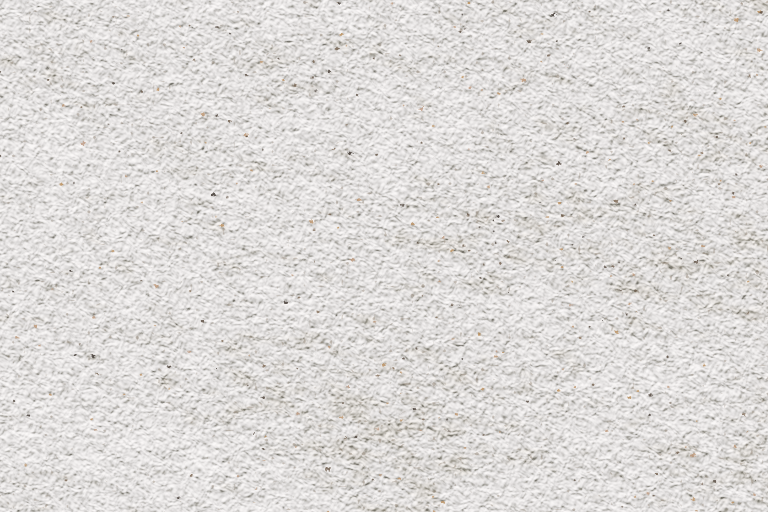
A WebGL 2 fragment shader for this texture:

```glsl
#version 300 es
precision highp float;

uniform vec2 u_resolution;
out vec4 fragColor;

vec2 hash2(vec2 cell) {
  vec3 p = fract(cell.xyx * vec3(0.1031, 0.1030, 0.0973));
  p += dot(p, p.yzx + 33.33);
  return fract((p.xx + p.yz) * p.zy);
}

float gradientDot(vec2 cell, vec2 offset) {
  float angle = 6.28318 * hash2(cell).x;
  return dot(vec2(cos(angle), sin(angle)), offset);
}

float gradientNoise(vec2 p) {
  vec2 i = floor(p), f = p - i;
  vec2 w = f * f * f * (f * (f * 6.0 - 15.0) + 10.0);
  vec2 e = vec2(1.0, 0.0);
  return mix(mix(gradientDot(i, f), gradientDot(i + e, f - e), w.x),
             mix(gradientDot(i + e.yx, f - e.yx), gradientDot(i + 1.0, f - 1.0), w.x), w.y);
}

float fbm(vec2 p) {
  float sum = 0.0, amplitude = 1.0;
  for (int i = 0; i < 4; i++) {
    sum += amplitude * gradientNoise(p);
    p = mat2(1.9, 0.3, -0.3, 1.9) * p + 17.3;
    amplitude *= 0.6;
  }
  return sum;
}

// Height of the rough plaster: broad lumps, grains and fine grit
float plasterHeight(vec2 p) {
  vec2 q = vec2(p.x, p.y + 0.1 * p.x) * vec2(100.0, 108.0);
  q += 0.6 * vec2(gradientNoise(q * 0.35 + 5.0), gradientNoise(q * 0.35 + 61.0));
  float lumps = 0.9 * gradientNoise(mat2(0.4, 0.12, -0.12, 0.45) * q + 41.0);
  float grit = 0.7 * gradientNoise(mat2(1.4, 0.8, -0.8, 1.4) * q + 83.0);
  return lumps + gradientNoise(q + 11.0) + grit;
}

// Scattered mineral specks, one at most per cell; returns colour and coverage
vec4 speckLayer(vec2 p, float cells, float share, float radius, float seed) {
  vec2 cell = floor(p * cells);
  vec2 place = hash2(cell + seed), kind = hash2(cell + seed + 57.0);
  vec2 d = p - (cell + 0.2 + 0.6 * place) / cells;
  d.y *= 1.0 + 0.4 * kind.y;
  float size = radius * (0.5 + 0.7 * kind.y * kind.y);
  float edge = length(d) - size * (1.0 + 1.2 * gradientNoise(p * 260.0));
  float blur = 0.7 / u_resolution.y + 0.0005;
  float present = step(hash2(cell + seed + 131.0).x, share);
  vec3 brown = mix(vec3(0.20, 0.17, 0.15), vec3(0.52, 0.43, 0.34), place.x);
  vec3 ochre = mix(vec3(0.72, 0.54, 0.32), vec3(0.74, 0.60, 0.51), place.y);
  vec3 colour = mix(brown, ochre, step(0.55, kind.x));
  return vec4(colour, 0.8 * present * (1.0 - smoothstep(-blur, blur, edge)));
}

void main() {
  vec2 p = gl_FragCoord.xy / u_resolution.y;

  // Weathering drawn out into bands that sink towards the right
  vec2 drift = vec2(p.x, p.y + 0.15 * p.x);
  float stain = fbm(drift * vec2(2.0, 5.0) + 3.0);
  float patches = fbm(drift * vec2(14.0, 30.0) + 29.0);
  float wear = 0.45 * stain + 0.6 * patches + 0.16 * (p.x - 0.75);

  // Light from above, with deeper shadows than highlights
  float relief = plasterHeight(p) - plasterHeight(p + vec2(-0.0006, 0.0026));
  float mottle = gradientNoise(mat2(110.0, 65.0, -65.0, 110.0) * p + 23.0)
               + 0.7 * gradientNoise(mat2(60.0, -40.0, 40.0, 60.0) * p + 71.0);
  float shadow = exp(-1.35 * relief - 0.75 * mottle + 0.55 * wear);
  float tone = 1.02 - 0.138 * min(shadow, 4.0);

  // Warm shadows and yellowish worn areas
  float warmth = smoothstep(0.0, 0.6, wear);
  vec3 colour = tone - vec3(0.0, 0.009, mix(0.035, 0.012, smoothstep(0.6, 0.9, tone)));
  colour -= warmth * vec3(0.0, 0.006, 0.02);
  colour = min(colour, vec3(0.985, 0.975, 0.972));

  // Dirt caught in pits
  float pits = smoothstep(0.36, 0.62, gradientNoise(p * vec2(95.0, 110.0) + 7.0) + 0.2 * wear);
  colour = mix(colour, vec3(0.50, 0.44, 0.37), 0.4 * pits);

  // Large and small specks
  for (int i = 0; i < 3; i++) {
    float k = float(i);
    float share = 0.07 + 0.13 * smoothstep(-0.2, 0.5, wear);
    vec4 speck = speckLayer(p + 0.37 * k, 15.0 + 9.0 * k, share, 0.0042 - 0.0007 * k, 19.0 * k);
    colour = mix(colour, speck.rgb, speck.a);
  }

  fragColor = vec4(clamp(colour, 0.0, 1.0), 1.0);
}
```
